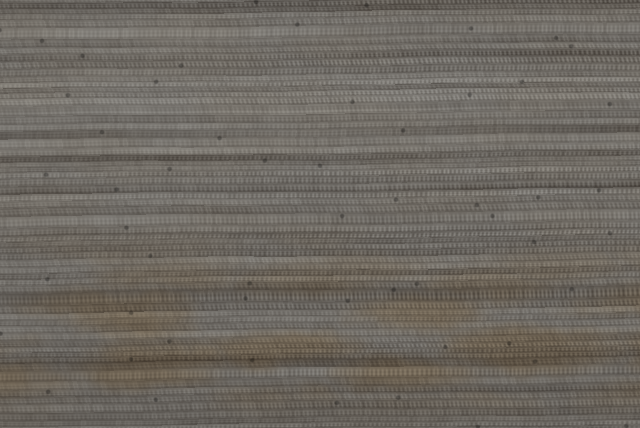
Give the GLSL for this texture, as a Shadertoy shader.

```glsl
float hash(vec2 p) {
    vec3 q = fract(vec3(p.xyx) * 0.1031);
    q += dot(q, q.yzx + 33.33);
    return fract((q.x + q.y) * q.z);
}

// Distance to the nearest scattered cell point
float cellular(vec2 p) {
    vec2 cell = floor(p), f = fract(p);
    float nearest = 2.0;
    for (int j = -1; j <= 1; j++)
    for (int i = -1; i <= 1; i++) {
        vec2 o = vec2(i, j), c = cell + o;
        vec2 point = o + vec2(hash(c), hash(c + 71.7));
        nearest = min(nearest, length(point - f));
    }
    return nearest;
}

float layeredSines(vec2 p) {
    float sum = 0.0, gain = 0.5;
    for (int i = 0; i < 4; i++) {
        sum += gain * sin(p.x + 1.3 * sin(p.y)) * cos(p.y + 0.7 * sin(p.x));
        p = mat2(1.5, 1.1, -1.1, 1.5) * p + 2.7;
        gain *= 0.55;
    }
    return sum;
}

// Soft horizontal shadow centred at a height
float streak(float y, float centre, float width) {
    float d = (y - centre) / width;
    return exp(-d * d);
}

void mainImage(out vec4 fragColor, in vec2 fragCoord) {
    vec2 uv = fragCoord / iResolution.xy;

    // Slightly tilted, sagging cloth with uneven rib heights
    float y = uv.y - 0.017 * (uv.x - 0.5) + 0.0016 * sin(uv.x * 9.0 + uv.y * 5.0)
            + 0.0006 * sin(uv.x * 31.0 + uv.y * 17.0);
    float v = y * 60.0 + 0.4 * sin(y * 31.0) + 0.2 * sin(y * 71.0);
    float row = floor(v), f = fract(v);
    float rowTone = hash(vec2(row, 3.0)), rowTeeth = hash(vec2(row, 19.0));
    float edge = max(0.12, 60.0 / iResolution.y);

    // Rounded rib with a dark groove below it
    float rib = smoothstep(0.08, 0.08 + 1.6 * edge, f) * (1.0 - smoothstep(1.0 - edge, 1.0, f));
    float tone = 0.44 + 0.27 * (rowTone - 0.5) + 0.2 * (rib - 0.45);

    // Teeth: slanted stitches, crisper to the right and on some ribs
    float slant = 0.9 * (hash(vec2(row, 41.0)) - 0.35);
    float phase = uv.x * 144.0 + slant * f + rowTeeth
                + 0.25 * sin(uv.x * 23.0 + row) + 0.1 * sin(uv.x * 61.0 + row * 2.0);
    float tooth = cos(6.2832 * phase);
    float fade = 1.0 - smoothstep(0.35, 0.9, 144.0 / iResolution.x);
    float reach = smoothstep(0.0, 0.25, f) * (1.0 - smoothstep(0.55, 0.95, f));
    float crisp = mix(0.55, 1.0, smoothstep(0.0, 0.6, uv.x)) * mix(0.35, 1.0, rowTeeth);
    tone += 0.23 * tooth * reach * crisp * fade;

    // Uneven stitches, fine threads and slow changes along each rib
    tone += 0.13 * (hash(vec2(floor(phase), row)) - 0.5) * fade;
    tone += 0.05 * sin(v * 18.85 + 2.0 * rowTone);
    tone += 0.06 * sin(uv.x * 7.0 + row * 2.4) + 0.03 * sin(uv.x * 19.0 + row * 4.1);

    // Dark weft bands
    float dark = streak(y, 0.87, 0.008) + 0.6 * streak(y, 0.90, 0.005)
               + streak(y, 0.75, 0.007) + streak(y, 0.692, 0.009)
               + streak(y, 0.635, 0.010) + 1.1 * streak(y, 0.555, 0.009)
               + 0.7 * streak(y, 0.455, 0.006) + 0.8 * streak(y, 0.315, 0.011)
               + 0.7 * streak(y, 0.205, 0.009) + 0.9 * streak(y, 0.155, 0.010)
               + 0.8 * streak(y, 0.085, 0.012);
    tone -= 0.27 * dark * (0.8 + 0.25 * sin(uv.x * 5.0 + y * 40.0));

    // Broad light: pale upper left, dim top and foot
    tone += 0.14 * exp(-dot((uv - vec2(0.3, 0.78)) * vec2(1.2, 5.0), (uv - vec2(0.3, 0.78)) * vec2(1.2, 5.0)));
    tone += 0.06 * streak(y, 0.6, 0.2) - 0.14 * smoothstep(0.9, 1.0, uv.y);
    tone -= 0.06 * smoothstep(0.25, 0.0, uv.y);
    tone += 0.05 * layeredSines(uv * vec2(8.0, 13.0));

    vec3 umber = vec3(0.27, 0.25, 0.23), ash = vec3(0.53, 0.52, 0.50);
    vec3 cloth = mix(umber, ash, clamp(tone + 0.09, 0.0, 1.1));

    // Brown stains, mostly in the lower part
    float blot = smoothstep(0.75, 0.15, cellular(uv * vec2(4.5, 11.0) + 0.3 * layeredSines(uv * 14.0)));
    float lower = smoothstep(0.02, 0.12, uv.y) * (1.0 - smoothstep(0.24, 0.5, uv.y));
    cloth *= mix(vec3(1.0), vec3(1.0, 0.92, 0.80), blot * (0.15 + 0.75 * lower));

    // Sparse dark specks
    float speck = smoothstep(0.045, 0.015, cellular(uv * vec2(9.0, 6.0) + 4.0));
    cloth *= 1.0 - 0.3 * speck;

    fragColor = vec4(cloth, 1.0);
}
```
